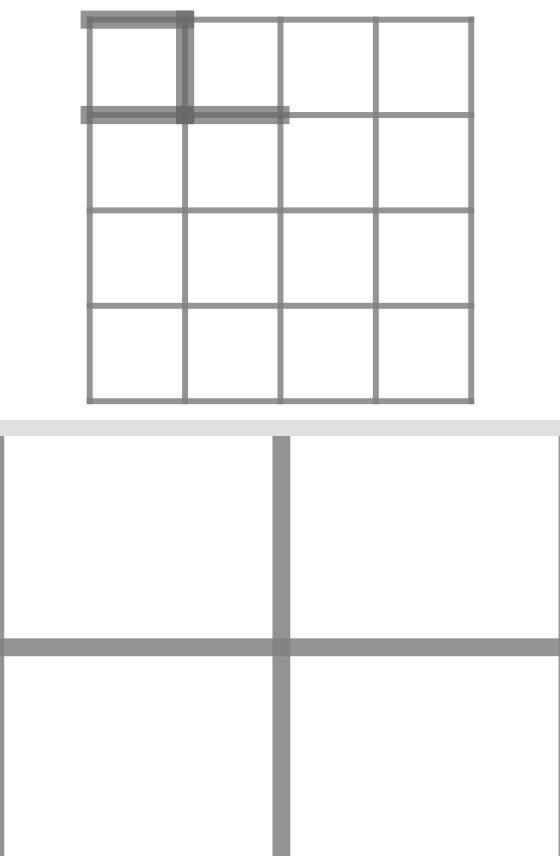
Top: the whole. Bottom: its middle third, enlarged.
This pattern is drawn by a WebGL 2 fragment shader. Its source:

```glsl
#version 300 es
precision highp float;
// A 4 by 4 lattice of thin translucent grey lines on white, with four heavy
// wall segments laid over its upper left corner. Every stroke is a box with
// square caps, blended in turn so that overlaps grow darker.

#define CELLS 4
#define PITCH 0.2271
#define THIN_HALF 0.0071
#define WALL_HALF 0.0216
#define CENTRE_SHIFT vec2(0.0011, -0.0010)
#define PAPER vec3(1.0)
#define THIN_INK vec4(vec3(0.50), 0.84)
#define WALL_INK vec4(vec3(0.41), 0.71)

uniform vec2 u_resolution;
out vec4 fragColor;

// Walls as start and end nodes, counted right and down from the top left
const vec4 WALLS[4] = vec4[4](
    vec4(0, 0, 1, 0), vec4(1, 0, 1, 1),
    vec4(0, 1, 1, 1), vec4(1, 1, 2, 1));

// Smooth coverage of an axis-aligned stroke from a to b with square caps
float strokeCoverage(vec2 p, vec2 a, vec2 b, float halfWidth, float pixel) {
    vec2 halfSize = 0.5 * abs(b - a) + halfWidth;
    vec2 inside = halfSize - abs(p - 0.5 * (a + b));
    vec2 cover = clamp(inside / pixel + 0.5, 0.0, 1.0);
    return cover.x * cover.y;
}

// Lay translucent ink over a colour
vec3 layInk(vec3 base, vec4 ink, float coverage) {
    return mix(base, ink.rgb, ink.a * coverage);
}

void main() {
    // Node coordinates, scaled by canvas height and growing downwards
    vec2 p = (gl_FragCoord.xy - 0.5 * u_resolution) / u_resolution.y;
    p = (p - CENTRE_SHIFT) * vec2(1.0, -1.0) / PITCH + 0.5 * float(CELLS);
    float pixel = 1.0 / (u_resolution.y * PITCH);
    float thinHalf = THIN_HALF / PITCH;
    float wallHalf = WALL_HALF / PITCH;
    float last = float(CELLS);
    vec3 color = PAPER;

    // Thin lattice lines
    for (int i = 0; i <= CELLS; i++) {
        float k = float(i);
        float across = strokeCoverage(p, vec2(0.0, k), vec2(last, k), thinHalf, pixel);
        float down = strokeCoverage(p, vec2(k, 0.0), vec2(k, last), thinHalf, pixel);
        color = layInk(color, THIN_INK, across);
        color = layInk(color, THIN_INK, down);
    }

    // Heavy walls
    for (int i = 0; i < 4; i++) {
        float wall = strokeCoverage(p, WALLS[i].xy, WALLS[i].zw, wallHalf, pixel);
        color = layInk(color, WALL_INK, wall);
    }

    fragColor = vec4(color, 1.0);
}
```
